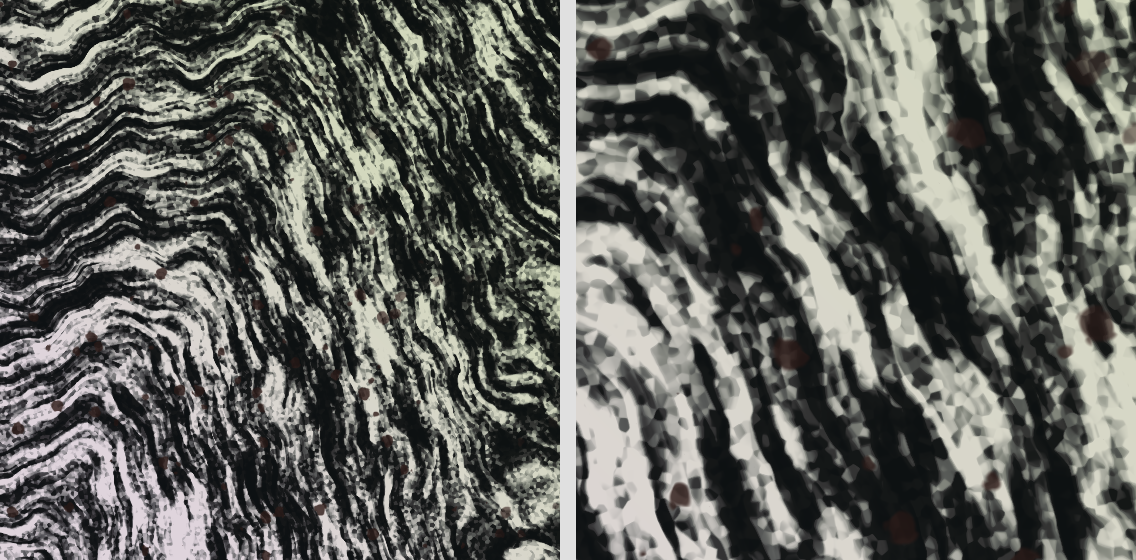
Left: the whole. Right: its middle third, enlarged.
A WebGL 2 fragment shader for this texture:

```glsl
#version 300 es
precision highp float;
// Folded banded gneiss: a smooth height field bends from flat layers on the left
// over an arch into a steep limb and a small trough on the right. Cellular noise
// stretched along those layers gives the light and dark mineral streaks.

uniform vec2 u_resolution;
out vec4 fragColor;

vec3 hash3(vec2 c) {
  vec3 q = fract(c.xyx * vec3(0.1031, 0.1030, 0.0973));
  q += dot(q, q.yxz + 33.33);
  return fract((q.xxy + q.yzz) * q.zyx);
}

// Random tone per scattered point, blended softly at the cell borders
float cellTone(vec2 p) {
  vec2 cell = floor(p);
  float sum = 0.0, weights = 0.0;
  for (int j = -1; j <= 1; j++) {
    for (int i = -1; i <= 1; i++) {
      vec2 c = cell + vec2(i, j);
      vec3 h = hash3(c + 200.0);
      vec2 d = c + h.xy - p;
      float w = exp(-9.0 * dot(d, d));
      sum += w * h.z;
      weights += w;
    }
  }
  return sum / weights;
}

// Coverage of sparse, ragged round grains
float garnets(vec2 p) {
  vec2 cell = floor(p);
  float cover = 0.0;
  for (int j = -1; j <= 1; j++) {
    for (int i = -1; i <= 1; i++) {
      vec2 c = cell + vec2(i, j);
      vec3 h = hash3(c + 700.0);
      float radius = 0.34 * smoothstep(0.78, 1.0, h.z);
      float d = length(c + h.xy - p);
      cover = max(cover, 1.0 - smoothstep(radius - 0.08, radius + 0.02, d));
    }
  }
  return cover;
}

float smoothMax(float a, float b, float k) {
  return 0.5 * (a + b + sqrt((a - b) * (a - b) + k * k));
}

// Level sets of this field are the rock layers
float layerField(vec2 p) {
  float flank = 0.96 * p.y - 0.29 * p.x
              - 0.018 * cos(24.0 * (p.x - 0.1 * p.y - 0.14))
              - 0.006 * sin(61.0 * p.x + 19.0 * p.y + 2.0 * sin(13.0 * p.y));
  float limb = 0.93 * p.x + 0.2 * p.y + 0.15 * p.y * p.y - 0.05
             + 0.006 * sin(17.0 * p.y + 9.0 * p.x)
             + 0.003 * sin(43.0 * p.y - 21.0 * p.x);
  float trough = limb - 0.7 * (p.x - 0.2 * p.y - 0.82);
  trough += 0.012 * sin(31.0 * p.x + 23.0 * p.y + 2.0 * sin(11.0 * p.y));
  limb = -smoothMax(-limb, -trough, 0.04);
  return smoothMax(flank, limb, 0.06);
}

void main() {
  vec2 p = gl_FragCoord.xy / u_resolution;

  // Layer coordinates: x across the bands, y along them
  float across = layerField(p)
               + 0.012 * cellTone(p * 12.0 + 5.0)
               + 0.004 * cellTone(p * 45.0 + 31.0);
  vec2 layer = vec2(across, p.x - p.y);

  // Broad zones, lenses, thin streaks and isotropic grain
  float tone = 0.22 * cellTone(layer * vec2(24.0, 4.5) + 11.0)
             + 0.40 * cellTone(layer * vec2(80.0, 9.0) + 47.0)
             + 0.30 * cellTone(layer * vec2(150.0, 26.0) + 83.0)
             + 0.22 * cellTone(p * 165.0 + 17.0);
  float z = (tone - 0.57) / 0.138 + 0.35 * (1.0 - p.x - p.y);

  // Rank of the tone, so each mineral takes its share of the area
  float rank = 1.0 / (1.0 + exp(-1.7 * z));
  vec3 color = mix(vec3(0.05, 0.065, 0.07), vec3(0.08, 0.09, 0.09), smoothstep(0.0, 0.2, rank));
  color = mix(color, vec3(0.20), smoothstep(0.26, 0.44, rank));
  color = mix(color, vec3(0.34, 0.35, 0.34), smoothstep(0.46, 0.62, rank));
  color = mix(color, vec3(0.51, 0.52, 0.49), smoothstep(0.62, 0.74, rank));
  color = mix(color, vec3(0.68, 0.68, 0.65), smoothstep(0.73, 0.84, rank));
  color = mix(color, vec3(0.85, 0.84, 0.80), smoothstep(0.84, 0.95, rank));

  // Greenish towards the upper right, rosy towards the lower left
  float hueShift = clamp(p.x + p.y - 0.9, -0.5, 0.5);
  color *= 1.0 + hueShift * vec3(-0.06, 0.02, -0.16);

  // Rusty garnet grains, mostly in the lower left
  vec2 ragged = p + 0.006 * vec2(cellTone(p * 90.0), cellTone(p * 90.0 + 60.0));
  float rust = garnets(ragged * 30.0) * (1.0 - smoothstep(0.8, 1.3, p.x + 0.6 * p.y));
  color = mix(color, vec3(0.17, 0.11, 0.10) * (0.6 + 0.8 * tone), 0.85 * rust);

  fragColor = vec4(color, 1.0);
}
```
